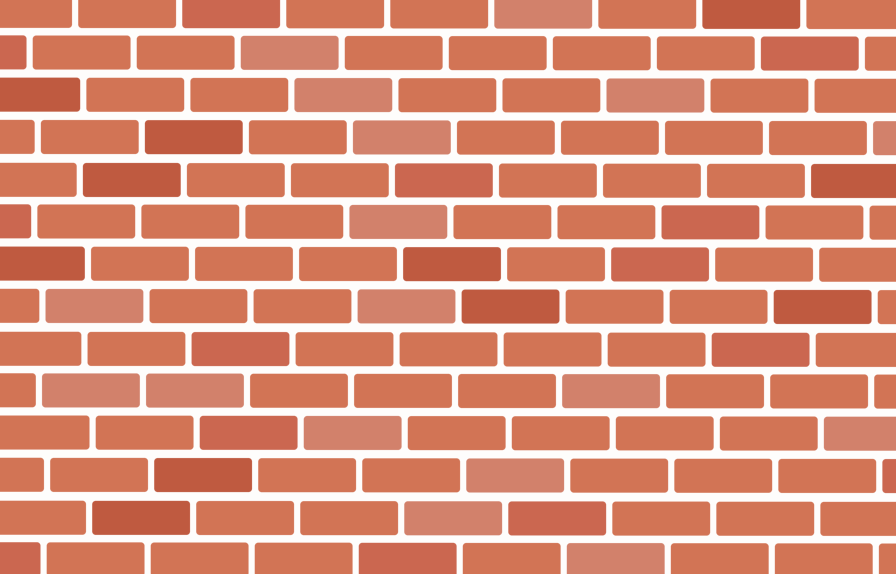
Write a WebGL 1 fragment shader that draws this pattern.

```glsl
precision highp float;

// Flat brick wall in running bond: rounded bricks on pale mortar, 14 courses.
// Each course is shifted by formula; one brick in every three along a course
// is picked by hash to take one of three accent colours.

uniform vec2 u_resolution;

// Lengths are fractions of the canvas width.
const vec2  PITCH         = vec2(0.1161, 0.04714);  // brick spacing across, down
const vec2  BRICK_HALF    = vec2(0.0546, 0.0190);
const float CORNER_RADIUS = 0.0040;
const vec2  FIRST_CENTER  = vec2(0.1419, 0.0115);   // from the top left
const float BOND_SHIFT    = -0.0508;                // every other course
const float PAIR_DRIFT    = 0.0026;                 // creep per two courses
const float PAIR_KICK     = 0.0065;                 // extra on odd pairs
const float COURSE_SAG    = 0.0008;                 // every fourth course
const float COLUMN_SAG    = 0.00016;                // slight fall to the right

const vec3 MORTAR     = vec3(0.995, 0.992, 0.988);
const vec3 TERRACOTTA = vec3(0.825, 0.455, 0.335);
const vec3 PINK       = vec3(0.825, 0.505, 0.420);
const vec3 RED        = vec3(0.795, 0.405, 0.315);
const vec3 DARK       = vec3(0.750, 0.352, 0.250);

const float ACCENT_GROUP = 3.0;   // bricks sharing one accent
const float PINK_SHARE   = 0.38;
const float RED_SHARE    = 0.30;

float hash(vec2 p) {
  return fract(sin(dot(p, vec2(127.1, 311.7))) * 43758.5453);
}

float roundedBox(vec2 p, vec2 halfSize, float radius) {
  vec2 q = abs(p) - halfSize + radius;
  return length(max(q, 0.0)) + min(max(q.x, q.y), 0.0) - radius;
}

// Horizontal centre of column zero in a course.
float courseStart(float row) {
  float pair = floor(row / 2.0);
  return FIRST_CENTER.x + BOND_SHIFT * mod(row, 2.0)
       + PAIR_DRIFT * pair + PAIR_KICK * mod(pair, 2.0);
}

vec3 brickColor(float col, float row) {
  float slot = col + floor(ACCENT_GROUP * hash(vec2(row, 7.0)));
  vec2 group = vec2(floor(slot / ACCENT_GROUP), row);
  float chosen = floor(ACCENT_GROUP * hash(group + 13.0));
  if (abs(mod(slot, ACCENT_GROUP) - chosen) > 0.5) return TERRACOTTA;

  float pick = hash(group + 41.0);
  if (pick < PINK_SHARE) return PINK;
  return pick < PINK_SHARE + RED_SHARE ? RED : DARK;
}

void main() {
  float pixel = 1.0 / u_resolution.x;
  vec2 p = vec2(gl_FragCoord.x, u_resolution.y - gl_FragCoord.y) * pixel;

  // Locate the brick
  float row = floor((p.y - FIRST_CENTER.y) / PITCH.y + 0.5);
  float start = courseStart(row);
  float col = floor((p.x - start) / PITCH.x + 0.5);
  vec2 center = vec2(start + col * PITCH.x, FIRST_CENTER.y + row * PITCH.y);
  center.y += COLUMN_SAG * col + COURSE_SAG * step(mod(row, 4.0), 0.5);

  // Lay it on the mortar with a smooth edge
  float dist = roundedBox(p - center, BRICK_HALF, CORNER_RADIUS);
  float cover = 1.0 - smoothstep(-0.75 * pixel, 0.75 * pixel, dist);
  gl_FragColor = vec4(mix(MORTAR, brickColor(col, row), cover), 1.0);
}
```
